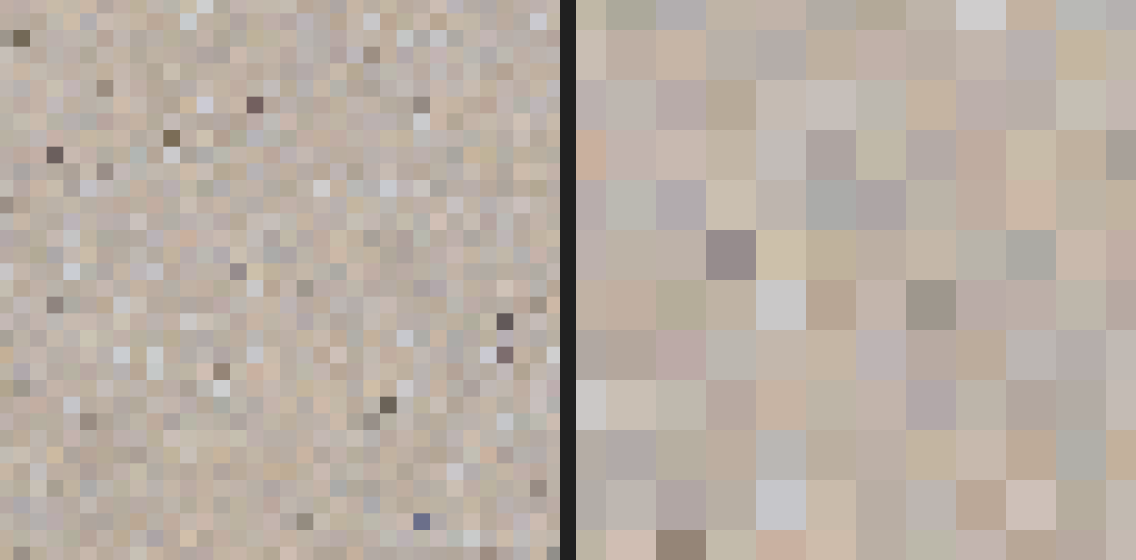
Left: the whole. Right: its middle third, enlarged.
Reproduce this texture procedurally as a Shadertoy shader.

```glsl
#define CELLS 33.6
#define BASE_COLOR vec3(0.738, 0.694, 0.652)
#define PALE_COLOR vec3(0.785, 0.785, 0.795)
#define DARK_COLOR vec3(0.600, 0.560, 0.520)
#define DEEP_COLOR vec3(0.440, 0.395, 0.375)
#define LIGHT_SPREAD 0.026
#define WARM_SPREAD 0.017
#define GREEN_SPREAD 0.007
#define PALE_SHARE 0.028
#define DARK_SHARE 0.014
#define DEEP_SHARE 0.005

float hash(vec2 p, float seed) {
    return fract(sin(dot(p, vec2(127.1, 311.7)) + seed * 74.7) * 43758.5453);
}

// Roughly normal value with unit deviation
float bell(vec2 p, float seed) {
    return 2.0 * (hash(p, seed) + hash(p, seed + 1.0) + hash(p, seed + 2.0) - 1.5);
}

// Smooth drift of warmth over many cells
float valueNoise(vec2 p) {
    vec2 cell = floor(p);
    vec2 t = smoothstep(0.0, 1.0, fract(p));
    float low = mix(hash(cell, 20.0), hash(cell + vec2(1, 0), 20.0), t.x);
    float high = mix(hash(cell + vec2(0, 1), 20.0), hash(cell + vec2(1, 1), 20.0), t.x);
    return mix(low, high, t.y);
}

vec3 tileColor(vec2 cell) {
    float light = bell(cell, 1.0) * LIGHT_SPREAD;
    float warm = bell(cell, 5.0) * WARM_SPREAD + 0.014 * (valueNoise(cell / 7.0) - 0.5);
    float green = bell(cell, 9.0) * GREEN_SPREAD;
    vec3 tint = warm * vec3(0.75, 0.0, -1.1) + green * vec3(-0.5, 1.0, -0.5);

    // Rare accents replace the base tone
    float pick = hash(cell, 13.0);
    float darkEnd = DEEP_SHARE + DARK_SHARE;
    vec3 tone = BASE_COLOR + light;
    if (pick < DEEP_SHARE) {
        tone = DEEP_COLOR + light;
        tint *= 2.5;
    } else if (pick < darkEnd) {
        tone = DARK_COLOR + 0.8 * light;
    } else if (pick < darkEnd + PALE_SHARE) {
        tone = PALE_COLOR + 0.5 * light;
        tint *= 0.5;
    }
    return clamp(tone + tint, 0.0, 1.0);
}

void mainImage(out vec4 fragColor, in vec2 fragCoord) {
    float scale = CELLS / min(iResolution.x, iResolution.y);
    vec2 p = (fragCoord - 0.5 * iResolution.xy) * scale;

    // Blend neighbouring tiles over one pixel at their shared edges
    vec2 cell = floor(p - 0.5);
    vec2 t = clamp((fract(p - 0.5) - 0.5) / scale + 0.5, 0.0, 1.0);
    vec3 lower = mix(tileColor(cell), tileColor(cell + vec2(1, 0)), t.x);
    vec3 upper = mix(tileColor(cell + vec2(0, 1)), tileColor(cell + vec2(1, 1)), t.x);
    fragColor = vec4(mix(lower, upper, t.y), 1.0);
}
```
